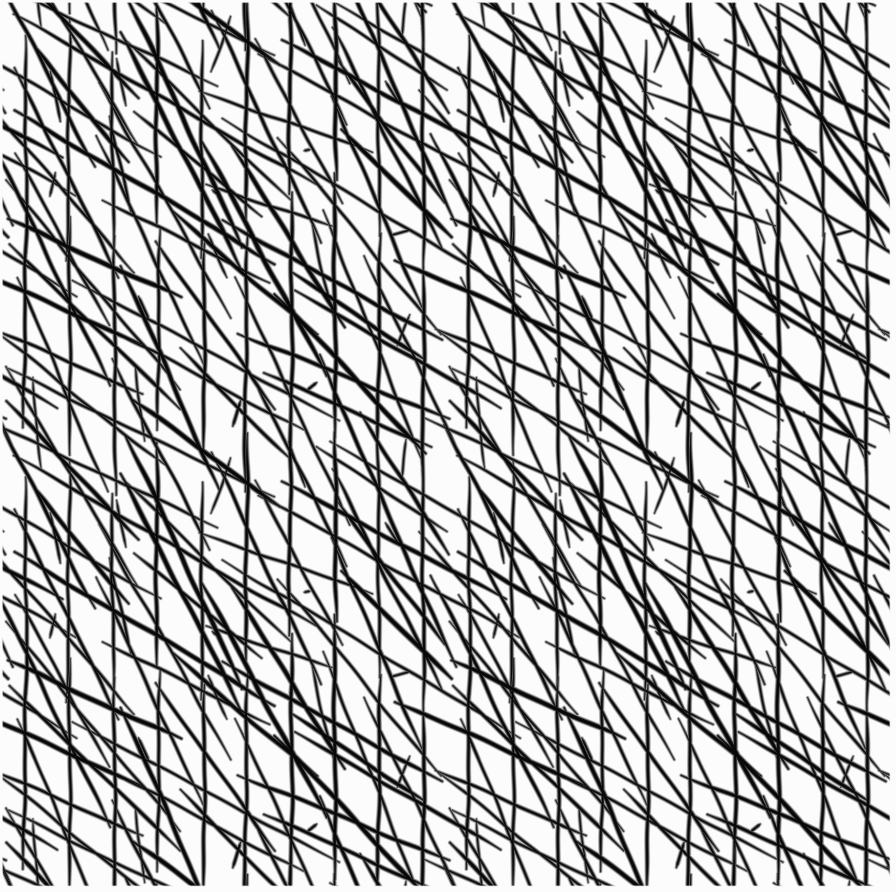
Give the GLSL for this pattern, as a WebGL 2 fragment shader.

```glsl
#version 300 es
precision highp float;

uniform vec2 u_resolution;
out vec4 fragColor;

const float TAU = 6.2831853;
const vec3 PAPER = vec3(0.99);
const vec3 INK = vec3(0.03);
const vec2 REPEATS = vec2(2.0);
const vec2 FIELD_MIN = vec2(0.003, 0.007);
const vec2 FIELD_MAX = vec2(0.993, 0.997);

vec4 hash4(vec2 cell, float seed) {
    vec4 h = fract(vec4(cell.xyx, cell.y + seed) * vec4(0.1031, 0.1030, 0.0973, 0.1099) + seed * 0.137);
    h += dot(h, h.wzxy + 33.33);
    return fract((h.xxyz + h.yzzw) * h.zywx);
}

// Signed distance to a stroke that thins toward both tips
float strokeDistance(vec2 fromStart, vec2 axis, float radius) {
    float along = clamp(dot(fromStart, axis) / dot(axis, axis), 0.0, 1.0);
    float taper = mix(0.55, 1.0, smoothstep(0.0, 0.15, along * (1.0 - along)));
    return length(fromStart - axis * along) - radius * taper;
}

// One family of strokes. The integer basis maps a tile to (across, along),
// so every slanted line closes on itself at the tile edges.
// spread: sideways jitter, lengths: shortest and longest stroke, in cells
float strokeFamily(vec2 p, mat2 basis, vec2 count, float spread, vec2 lengths, vec2 radii, float seed) {
    mat2 toTile = inverse(basis);
    vec2 q = basis * p * count;
    vec2 home = floor(q);
    float nearest = 1.0;
    for (int j = -1; j <= 1; j++) {
        for (int i = -1; i <= 1; i++) {
            vec2 cell = home + vec2(i, j);
            vec2 id = mod(cell, count);
            vec4 h = hash4(id, seed);
            vec4 g = hash4(id, seed + 17.0);
            float halfLength = 0.5 * mix(lengths.x, lengths.y, h.x);
            vec2 center = cell + 0.5 + vec2(0.0, 0.4 * (h.y - 0.5));
            vec2 start = center + vec2(spread * (h.z - 0.5), -halfLength);
            vec2 end = center + vec2(spread * (h.w - 0.5), halfLength);
            vec2 fromStart = toTile * ((q - start) / count);
            vec2 axis = toTile * ((end - start) / count);
            float radius = mix(radii.x, radii.y, g.x * g.x);
            nearest = min(nearest, strokeDistance(fromStart, axis, radius));
        }
    }
    return nearest;
}

// Slight hand wobble, periodic over the tile
vec2 wobble(vec2 p, float amount) {
    return p + amount * (sin(TAU * (3.0 * p.yx + vec2(0.1, 0.6)))
                       + 0.5 * sin(TAU * (7.0 * p.yx + vec2(0.4, 0.2))));
}

float hatchDistance(vec2 tile) {
    vec2 p = wobble(tile, 0.0016);
    mat2 upright = mat2(1.0, 0.0, 0.0, 1.0);
    mat2 steep = mat2(2.0, 1.0, 1.0, 0.0);
    mat2 diagonal = mat2(1.0, 1.0, 1.0, 0.0);
    mat2 shallow = mat2(1.0, 1.0, 2.0, 1.0);
    vec2 fine = vec2(0.0036, 0.0062);

    float d = strokeFamily(p, upright, vec2(10.0, 2.0), 0.10, vec2(0.80, 1.20), vec2(0.0038, 0.0050), 3.0);
    d = min(d, strokeFamily(p, steep, vec2(6.0, 4.0), 0.80, vec2(0.70, 1.25), fine, 11.0));
    d = min(d, strokeFamily(p, diagonal, vec2(6.0, 3.0), 0.85, vec2(0.65, 1.20), fine, 23.0));
    d = min(d, strokeFamily(p, shallow, vec2(5.0, 4.0), 0.75, vec2(0.75, 1.25), fine, 37.0));
    // Short stray flecks
    d = min(d, strokeFamily(p, diagonal, vec2(4.0, 5.0), 0.90, vec2(0.05, 0.25), vec2(0.0030, 0.0050), 53.0));
    return d;
}

float boxMask(vec2 uv, vec2 low, vec2 high, float blur) {
    vec2 inside = smoothstep(low - blur, low + blur, uv) * (1.0 - smoothstep(high - blur, high + blur, uv));
    return inside.x * inside.y;
}

void main() {
    vec2 uv = gl_FragCoord.xy / u_resolution;
    float pixel = 1.0 / min(u_resolution.x, u_resolution.y);
    vec2 tile = fract((uv - FIELD_MIN) / (FIELD_MAX - FIELD_MIN) * REPEATS);

    float blur = max(0.0038, pixel * REPEATS.x * 0.7);
    float ink = 1.0 - smoothstep(-blur, blur, hatchDistance(tile));
    ink *= boxMask(uv, FIELD_MIN, FIELD_MAX, max(0.0012, 0.5 * pixel));

    fragColor = vec4(mix(PAPER, INK, ink), 1.0);
}
```
